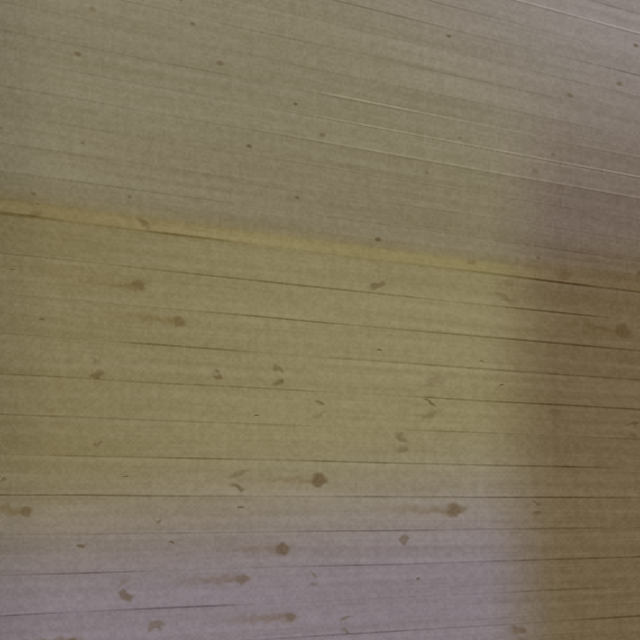
Reproduce this texture procedurally as a WebGL 2 fragment shader.

```glsl
#version 300 es
precision highp float;
// Softly lit pine boarding: a sloped ceiling above a wall, both in perspective.
// One fan-shaped coordinate gives the boards; each board is split into cells
// that may hold a hashed knot, over stretched grain noise and broad light tints.

#define EDGE_HEIGHT 0.69
#define EDGE_SLOPE 0.13
#define FAN 0.27
#define WALL_BOARD 0.063
#define CEILING_BOARD 0.044
#define CELL 0.16
#define SEAM_WIDTH 0.0011
#define SEAM_DARK 0.10
#define GRAIN 0.05
#define SPECKLE 0.055
#define KNOT_RATE 0.66
#define KNOT_COLOUR vec3(0.33, 0.26, 0.16)

uniform vec2 u_resolution;
out vec4 fragColor;

float hash(vec2 p) {
  return fract(sin(dot(p, vec2(127.1, 311.7))) * 43758.5453);
}

float noise(vec2 p) {
  vec2 i = floor(p), f = fract(p);
  f = f * f * (3.0 - 2.0 * f);
  return mix(mix(hash(i), hash(i + vec2(1, 0)), f.x),
             mix(hash(i + vec2(0, 1)), hash(i + vec2(1, 1)), f.x), f.y);
}

// Soft filled ellipse, 1 inside and 0 outside.
float ellipse(vec2 p, vec2 radius) {
  return 1.0 - smoothstep(0.4, 1.3, length(p / radius));
}

// Soft line of a given half width around zero distance.
float seam(float dist, float width) {
  float blur = 0.7 / u_resolution.y;
  return 1.0 - smoothstep(width * 0.2, width * 1.5 + blur, abs(dist));
}

// Knot darkness in x, resin streak in y; q is the offset from the centre.
vec2 knot(vec2 q, vec2 seed, float onWall) {
  float kind = hash(seed + 3.7), size = 0.65 + 0.6 * hash(seed + 8.1);
  float strength = 0.5 + 0.5 * hash(seed + 4.4);
  if (onWall < 0.5) return vec2(ellipse(q, vec2(0.0055, 0.004) * size) * 0.55 * strength, 0.0);
  q += 0.009 * (vec2(noise(q * 110.0 + seed * 9.0), noise(q * 110.0 + seed * 5.0)) - 0.5);
  if (kind < 0.3)
    return vec2(ellipse(q, vec2(0.006, 0.003) * size) * 0.6 * strength, 0.0);
  if (kind < 0.66) {
    // Two uneven leaves, each with its own lean, size and weight.
    vec2 leafSeed = seed + sign(q.y) * 2.9;
    float lean = (hash(seed + 1.3) < 0.5 ? -1.0 : 1.0) * mix(0.2, 1.6, hash(leafSeed + 0.7));
    vec2 leaf = vec2(q.x - lean * (abs(q.y) - 0.008), abs(q.y) - 0.010 * size);
    vec2 radius = vec2(0.010, 0.0075) * size * mix(0.6, 1.2, hash(leafSeed + 2.3));
    return vec2(ellipse(leaf, radius) * mix(0.15, 0.48, hash(leafSeed)), 0.0);
  }
  // Round knot with a paler heart and a streak trailing to the left.
  float disc = ellipse(q, vec2(0.0115, 0.0085) * size);
  float heart = ellipse(q, vec2(0.007, 0.005) * size);
  float tail = exp(-pow(q.y / 0.006, 2.0)) * smoothstep(-0.15, 0.0, q.x)
             * (1.0 - smoothstep(0.0, 0.02, q.x));
  return vec2(disc * 0.6 * strength - heart * 0.15, tail * step(0.78, kind));
}

// Broad colour of the light falling on wall and ceiling.
vec3 lighting(vec2 uv, float onWall) {
  vec3 wall = mix(vec3(0.51, 0.465, 0.335), vec3(0.55, 0.51, 0.375), smoothstep(0.0, 0.55, uv.x));
  float lilac = smoothstep(0.29, 0.03, uv.y - 0.09 * uv.x);
  wall = mix(wall, vec3(0.52, 0.478, 0.495), lilac);
  vec3 ceiling = mix(vec3(0.51, 0.473, 0.375), vec3(0.525, 0.49, 0.40), smoothstep(0.6, 1.0, uv.y));
  ceiling = mix(ceiling, vec3(0.55, 0.515, 0.50), smoothstep(1.4, 2.0, uv.x + uv.y));
  vec3 colour = mix(ceiling, wall, onWall);
  // Warm shade in the corner on the right.
  float shade = smoothstep(0.76, 0.91, uv.x + 0.03 * noise(uv * 5.0));
  vec3 shadeColour = mix(vec3(0.44, 0.38, 0.275), vec3(0.45, 0.395, 0.355), smoothstep(0.5, 0.68, uv.y));
  colour = mix(colour, shadeColour, shade * (1.0 - smoothstep(0.62, 0.95, uv.y)));
  return colour * (1.0 - 0.06 * smoothstep(0.1, 0.0, uv.x));
}

void main() {
  vec2 uv = gl_FragCoord.xy / u_resolution;
  float spread = 1.0 - FAN * uv.x;
  float height = (uv.y - EDGE_HEIGHT + EDGE_SLOPE * uv.x) / spread;
  float onWall = 1.0 - smoothstep(-0.006, 0.006, height);
  float side = step(height, 0.0);
  float boardSize = mix(CEILING_BOARD, WALL_BOARD, side);
  float row = height / boardSize + 0.35 * side;
  float board = floor(row), across = row - board;
  vec3 colour = lighting(uv, onWall);

  // Board tint and grain stretched along each board.
  float wave = 0.008 * noise(vec2(uv.x * 5.0, board * 7.3));
  float grain = 0.6 * noise(vec2(uv.x * 3.0 + board * 17.0, (height + wave) * 90.0))
              + 0.4 * noise(vec2(uv.x * 9.0 + board * 5.0, (height + wave) * 260.0));
  colour += GRAIN * (grain - 0.5) * vec3(1.0, 1.05, 1.2);
  colour += 0.022 * (hash(vec2(board, side)) - 0.5);

  // Knots in this cell and its neighbours.
  vec2 marks = vec2(0.0);
  for (float n = -1.0; n <= 1.0; n++) {
    vec2 seed = vec2(floor(uv.x / CELL + 0.37 * board) + n, board + 40.0 * side);
    float present = step(hash(seed), KNOT_RATE * mix(0.45, 1.0, side));
    vec2 place = 0.25 + 0.5 * vec2(hash(seed + 5.2), hash(seed + 6.9));
    float centre = (seed.x + place.x - 0.37 * board) * CELL;
    vec2 q = vec2(uv.x - centre, (across - place.y) * boardSize * spread);
    marks = max(marks, present * knot(q, seed, side));
  }
  colour = mix(colour, colour * vec3(0.86, 0.80, 0.68), marks.y * (0.3 + 0.7 * grain));
  colour = mix(colour, KNOT_COLOUR, marks.x);

  // Seams: broken dark grooves, some with a pale lip on the ceiling.
  float groove = (across - step(0.5, across)) * boardSize * spread;
  float joint = floor(row + 0.5);
  float gaps = noise(vec2(uv.x * 7.0, joint * 3.1 + 20.0 * side))
             * (0.6 + 0.4 * noise(vec2(uv.x * 45.0, joint * 5.3)));
  float broken = mix(0.12, 1.0, smoothstep(0.1, 0.75, gaps));
  float drift = 0.0016 * (noise(vec2(uv.x * 8.0, joint * 2.7)) - 0.5);
  float ceilingFade = 0.15 + 0.6 * hash(vec2(joint, 9.0));
  colour -= SEAM_DARK * broken * mix(ceilingFade, 1.0, side) * seam(groove + drift, SEAM_WIDTH);
  float lip = step(0.5, hash(vec2(joint, 2.0))) * smoothstep(0.3, 0.7, uv.x) * (1.0 - side);
  colour += 0.09 * lip * broken * smoothstep(0.08, 0.25, height) * seam(groove - 0.003, SEAM_WIDTH);

  // Trim between wall and ceiling.
  float trim = smoothstep(-0.03, -0.02, height) * (1.0 - smoothstep(0.006, 0.024, height));
  colour = mix(colour, colour * vec3(1.0, 0.985, 0.93), trim);
  colour -= 0.06 * broken * (seam(height + 0.024, SEAM_WIDTH) + 0.4 * seam(height - 0.014, SEAM_WIDTH));

  // Fine speckle.
  float speckle = 0.65 * noise(uv * 250.0) + 0.35 * noise(uv * 120.0 + 31.0);
  colour += SPECKLE * (speckle - 0.5);
  fragColor = vec4(clamp(colour, 0.0, 1.0), 1.0);
}
```
